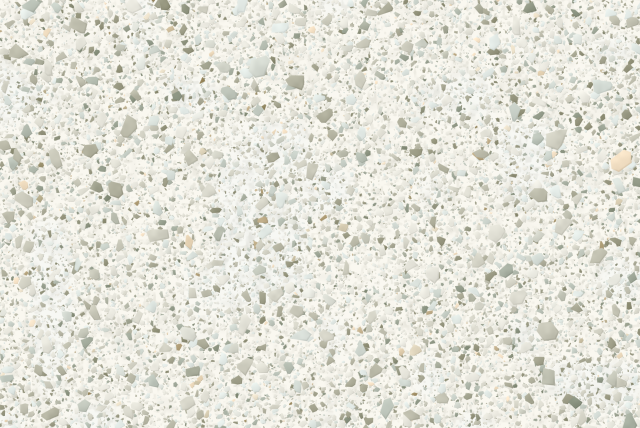
Reproduce this texture procedurally as a Shadertoy shader.

```glsl
vec4 hash4(vec2 p) {
    vec4 h = fract(p.xyxy * vec4(0.1031, 0.1030, 0.0973, 0.1099));
    h += dot(h, h.wzxy + 33.33);
    return fract((h.xxyz + h.yzzw) * h.zywx);
}

float noise(vec2 p) {
    vec2 i = floor(p), f = fract(p);
    f = f * f * (3.0 - 2.0 * f);
    float low = mix(hash4(i).x, hash4(i + vec2(1, 0)).x, f.x);
    float high = mix(hash4(i + vec2(0, 1)).x, hash4(i + vec2(1, 1)).x, f.x);
    return mix(low, high, f.y);
}

// Distance to an irregular six-sided shard wrapped around an ellipse
float shard(vec2 q, vec2 axes, vec4 seed) {
    float d = -10.0;
    for (int i = 0; i < 6; i++) {
        float k = float(i);
        float jitter = fract(seed.z * 7.3 + k * 0.618 + seed.w * k * 3.7);
        float angle = (k + 0.85 * jitter) * 1.0472;
        vec2 n = vec2(cos(angle), sin(angle));
        float reach = length(n * axes) * (0.75 + 0.4 * fract(jitter * 5.7 + seed.x));
        d = max(d, dot(q, n) - reach);
    }
    return d;
}

// One size class of stone chips, scattered over a jittered grid
vec3 addChips(vec3 color, vec2 uv, float grid, float size, float share, float depth, float skew) {
    vec2 p = uv * grid;
    float blur = 0.75 * grid / iResolution.y;
    for (int y = -1; y <= 1; y++)
    for (int x = -1; x <= 1; x++) {
        vec2 cell = floor(p) + vec2(x, y);
        vec4 place = hash4(cell + grid * 7.0);
        vec4 form = hash4(cell + grid * 3.0 + 131.7);
        vec4 tint = hash4(cell + grid * 5.0 + 417.3);
        if (place.w > share) continue;

        vec2 offset = p - cell - 0.5 - 0.8 * (place.xy - 0.5);
        float turn = 1.1 + 2.3 * (place.z + tint.w - 1.0);
        float c = cos(turn), s = sin(turn);
        vec2 q = vec2(c * offset.x + s * offset.y, c * offset.y - s * offset.x);
        vec2 axes = size * mix(0.65, 1.2, form.x) * vec2(1.25, mix(0.42, 1.0, form.y));
        float d = shard(q, axes, form);
        if (d > blur) continue;

        // Pale to olive, with cool green and a few brown chips
        float tone = depth * pow(tint.x, skew);
        vec3 stone = mix(vec3(0.925, 0.92, 0.885), vec3(0.53, 0.53, 0.43), tone);
        stone += vec3(-0.03, 0.004, 0.024) * smoothstep(0.55, 0.8, tint.y);
        stone += vec3(0.05, -0.02, -0.09) * step(0.975, tint.z);

        // Slanted facet, cloudy inside and a darker lower edge
        float side = dot(offset, vec2(0.6, -0.8)) / size;
        stone -= 0.03 * side + 0.05 * (noise(uv * 75.0 + cell) - 0.5);
        stone -= 0.07 * smoothstep(-0.3 * size, 0.0, d) * smoothstep(0.0, 0.8, side);
        color = mix(color, stone, smoothstep(blur, -blur, d));
    }
    return color;
}

void mainImage(out vec4 fragColor, in vec2 fragCoord) {
    vec2 uv = fragCoord / iResolution.y;

    // Creamy white binder with fine mottling and faint cool patches
    vec3 color = vec3(0.982, 0.974, 0.943);
    color -= vec3(0.05, 0.05, 0.055) * smoothstep(0.5, 0.95, noise(uv * 130.0));
    color -= 0.025 * smoothstep(0.45, 0.9, noise(uv * 48.0 + 19.0));
    color += vec3(-0.012, -0.002, 0.012) * smoothstep(0.5, 0.85, noise(uv * 9.0 + 5.0));

    // Fine specks first, large chips on top
    color = addChips(color, uv, 150.0, 0.25, 0.30, 0.70, 1.8);
    color = addChips(color, uv, 85.0, 0.29, 0.62, 1.00, 2.4);
    color = addChips(color, uv, 46.0, 0.29, 0.68, 1.00, 2.7);
    color = addChips(color, uv, 24.0, 0.26, 0.55, 0.90, 2.1);
    color = addChips(color, uv, 12.0, 0.21, 0.34, 0.65, 1.4);

    fragColor = vec4(clamp(color, 0.0, 1.0), 1.0);
}
```
